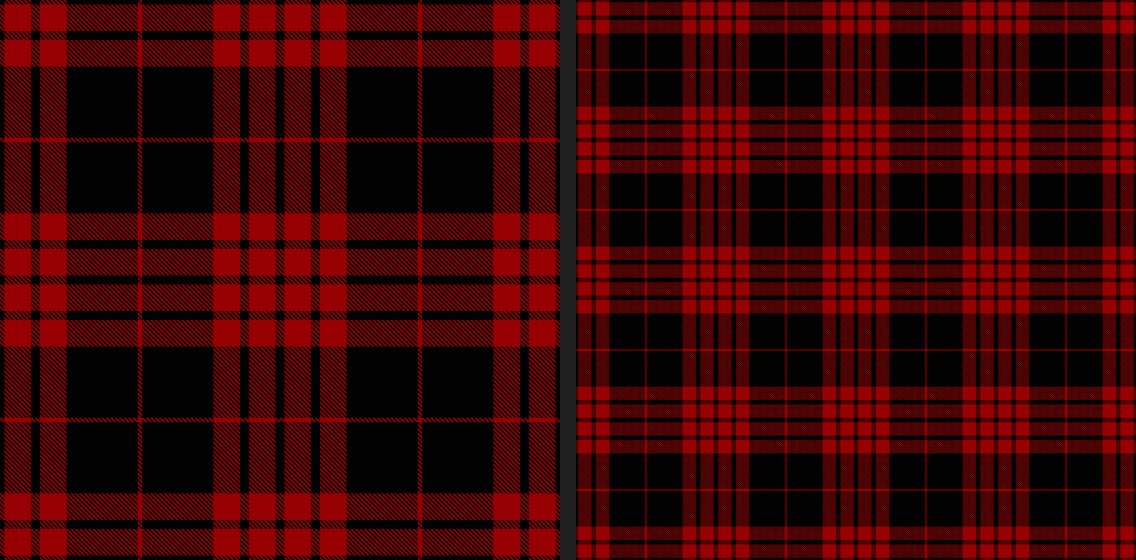
Left, the tile; right, the same tile 2 across and 2 down.
Reproduce this pattern procedurally as a Shadertoy shader.

```glsl
// Red and black tartan: a mirrored sett woven in fine diagonal twill.

const float REPEATS      = 2.0;    // setts across and down
const float SETT_UNITS   = 63.0;   // units in one full sett
const float TWILL_LINES  = 126.0;  // diagonals across the canvas, whole for tiling
const float TWILL_PHASE  = 0.0;    // shift of the diagonals, in periods
const float WARP_SHARE   = 0.5;    // part of each diagonal shown by the warp
const float WIDE_HALF    = 3.0;    // half width of a wide red band, in units
const float INNER_CENTER = 4.0;    // wide band nearest the sett's mirror line
const float OUTER_CENTER = 12.0;   // wide band bordering the dark ground
const float LINE_HALF    = 0.5;    // half width of the thin red line
const float LINE_CENTER  = 31.5;   // thin line in the middle of the dark ground
const vec3  BLACK_YARN   = vec3(0.008, 0.006, 0.006);
const vec3  RED_YARN     = vec3(0.592, 0.0, 0.012);

// Smooth coverage of a band around a center.
float band(float t, float center, float halfWidth, float soft) {
    return clamp((halfWidth - abs(t - center)) / soft + 0.5, 0.0, 1.0);
}

// Amount of red yarn at a canvas coordinate along one axis.
float redYarn(float x, float pixel) {
    float t = abs(fract(x * REPEATS + 0.5) - 0.5) * SETT_UNITS;
    float soft = pixel * REPEATS * SETT_UNITS;
    return band(t, INNER_CENTER, WIDE_HALF, soft)
         + band(t, OUTER_CENTER, WIDE_HALF, soft)
         + band(t, LINE_CENTER, LINE_HALF, soft);
}

// 1 where the warp lies on top, 0 where the weft does.
float twill(vec2 uv, float pixel) {
    float phase = fract((uv.x + uv.y) * TWILL_LINES + TWILL_PHASE);
    float soft = pixel * TWILL_LINES * sqrt(2.0);
    return band(phase, 0.5, 0.5 * WARP_SHARE, soft);
}

void mainImage(out vec4 fragColor, in vec2 fragCoord) {
    vec2 uv = fragCoord / iResolution.xy;
    float pixel = 1.0 / min(iResolution.x, iResolution.y);

    // Vertical warp and horizontal weft share the same sett.
    float warp = redYarn(uv.x, pixel);
    float weft = redYarn(uv.y, pixel);
    float red = mix(weft, warp, twill(uv, pixel));

    fragColor = vec4(mix(BLACK_YARN, RED_YARN, red), 1.0);
}
```
